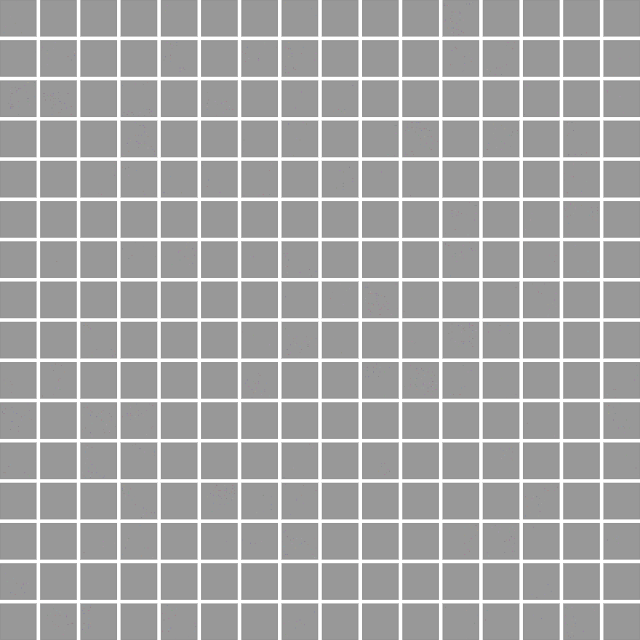
Reproduce this pattern procedurally as a three.js fragment shader.

```glsl
// Square grey tiles parted by thin white lines, on a grid centred on the canvas.
// Lines come from the distance to the nearest grid line; each tile has a slightly
// darker rim, and hashed noise scatters faint tinted specks over some tiles.

varying vec2 vUv;

const float PITCH = 0.06287;      // spacing of the grid lines
const float LINE_HALF = 0.0028;   // half the width of a line
const float RIM_HALF = 0.0047;    // outer reach of the dark rim
const float SPECK_CELLS = 400.0;  // speck cells across the canvas

const vec3 LINE_COLOUR = vec3(1.0);
const vec3 TILE_COLOUR = vec3(0.597);
const vec3 RIM_COLOUR = vec3(0.575);

float hash(vec2 p) {
  return fract(sin(dot(p, vec2(127.1, 311.7))) * 43758.5453);
}

float valueNoise(vec2 p) {
  vec2 cell = floor(p);
  vec2 f = fract(p);
  f = f * f * (3.0 - 2.0 * f);
  float low = mix(hash(cell), hash(cell + vec2(1.0, 0.0)), f.x);
  float high = mix(hash(cell + vec2(0.0, 1.0)), hash(cell + vec2(1.0, 1.0)), f.x);
  return mix(low, high, f.y);
}

// Distance on each axis to the nearest grid line
vec2 gridDistance(vec2 p, float pitch) {
  return abs(fract(p / pitch + 0.5) - 0.5) * pitch;
}

// Smoothed coverage of a band around the grid lines
float bandCoverage(vec2 distances, float halfWidth, float pixel) {
  vec2 cover = clamp((halfWidth - distances) / pixel + 0.5, 0.0, 1.0);
  return max(cover.x, cover.y);
}

// Sparse round specks, each with its own faint tint
vec3 speckTint(vec2 p, float amount) {
  vec2 cell = floor(p);
  float dotShape = 1.0 - smoothstep(0.2, 0.6, length(fract(p) - 0.5));
  float present = step(1.0 - 0.16 * amount, hash(cell));
  vec3 tint = vec3(hash(cell + 17.0), hash(cell + 31.0), hash(cell + 53.0));
  return (tint - vec3(0.55, 0.7, 0.5)) * 0.14 * dotShape * present;
}

void main() {
  vec2 p = vUv - 0.5;
  float pixel = max(fwidth(vUv.x), 0.00001);
  vec2 distances = gridDistance(p, PITCH);

  // Wear differs from tile to tile and gathers in patches
  float tileWear = smoothstep(0.5, 1.0, hash(floor(p / PITCH) + 7.0));
  float patchWear = smoothstep(0.4, 0.8, valueNoise(vUv * 45.0));
  vec3 tile = TILE_COLOUR + speckTint(vUv * SPECK_CELLS, tileWear * patchWear);

  vec3 colour = mix(tile, RIM_COLOUR, bandCoverage(distances, RIM_HALF, pixel));
  colour = mix(colour, LINE_COLOUR, bandCoverage(distances, LINE_HALF, pixel));
  gl_FragColor = vec4(colour, 1.0);
}
```
